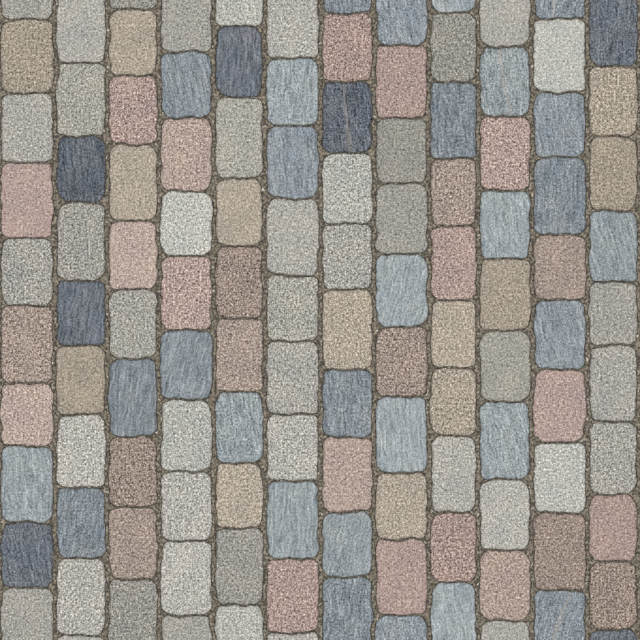
Write a Shadertoy shader that draws this texture.

```glsl
// Worn granite setts laid in upright columns with staggered, uneven joints.
// Jittered grid lines bound each stone, a rounded box with warped edges shapes
// it, and layered gradient noise supplies grain, streaks and sandy grit.

#define GRID vec2(12.0, 9.0)        // columns, stones per column
#define JITTER vec2(0.05, 0.08)     // wander of the joints, in cells
#define JOINT vec2(0.0029, 0.0014)  // half widths of the joints
#define CORNER 0.0115               // corner radius
#define TAPER 0.0016                // narrowing towards the stone ends
#define ROUGHNESS 0.0034            // raggedness of the outlines
#define GRAIN 0.27                  // contrast of the granite speckle
#define STREAK 0.12                 // contrast of the slate streaks

const vec3 STONES[12] = vec3[12](
    vec3(0.66, 0.65, 0.62), vec3(0.72, 0.72, 0.69), vec3(0.62, 0.61, 0.58),
    vec3(0.64, 0.63, 0.59), vec3(0.69, 0.68, 0.65), vec3(0.70, 0.63, 0.59),
    vec3(0.68, 0.60, 0.57), vec3(0.63, 0.57, 0.53), vec3(0.67, 0.63, 0.57),
    vec3(0.61, 0.64, 0.65), vec3(0.54, 0.57, 0.59), vec3(0.42, 0.44, 0.47));
const vec3 SOIL = vec3(0.33, 0.31, 0.28);
const vec3 SAND = vec3(0.64, 0.60, 0.53);
const vec3 VEIN = vec3(0.73, 0.68, 0.62);

vec2 hash2(vec2 p) {
    vec3 q = fract(p.xyx * vec3(0.1031, 0.1030, 0.0973));
    q += dot(q, q.yzx + 33.33);
    return fract((q.xx + q.yz) * q.zy);
}

float corner(vec2 cell, vec2 f, vec2 o) {
    return dot(hash2(cell + o) * 2.0 - 1.0, f - o);
}

// Gradient noise, roughly -1 to 1
float noise(vec2 p) {
    vec2 i = floor(p), f = p - i;
    vec2 w = f * f * f * (f * (f * 6.0 - 15.0) + 10.0);
    float low = mix(corner(i, f, vec2(0, 0)), corner(i, f, vec2(1, 0)), w.x);
    float high = mix(corner(i, f, vec2(0, 1)), corner(i, f, vec2(1, 1)), w.x);
    return 1.4 * mix(low, high, w.y);
}

// Position of jittered grid line i, wrapping after count lines
float line(float i, float count, float jitter, float seed) {
    return i + jitter * (2.0 * hash2(vec2(mod(i, count), seed)).x - 1.0);
}

// Lower and upper grid lines around u, and the cell index
vec3 span(float u, float count, float jitter, float seed) {
    float i = floor(u);
    i += step(line(i + 1.0, count, jitter, seed), u)
       - step(u, line(i, count, jitter, seed));
    return vec3(line(i, count, jitter, seed),
                line(i + 1.0, count, jitter, seed), mod(i, count));
}

float roundedBox(vec2 p, vec2 halfSize, float r) {
    vec2 q = abs(p) - halfSize + r;
    return length(max(q, 0.0)) + min(max(q.x, q.y), 0.0) - r;
}

// Surface of one stone; local is measured from its centre
vec3 stoneColor(vec2 p, vec2 local, vec2 id) {
    vec2 pick = hash2(id * 3.7 + 11.0), look = hash2(id * 5.3 + 47.0);
    int kind = int(pick.x * 11.6);
    float slate = kind > 8 ? 1.0 : 0.0;
    vec3 color = STONES[kind] + 0.06 * (pick.y - 0.5);

    // Fine speckle and broad mottling
    float speckle = noise(p * 340.0) + 0.6 * noise(p * 190.0 + 31.0);
    float mottle = noise(p * 27.0 + id * 9.0);
    color += GRAIN * mix(0.6, 1.0, look.x) * (1.0 - 0.35 * slate) * speckle;
    color += mottle * vec3(0.042, 0.032, 0.022);

    // Streaks along a leaning axis, and an occasional pale vein
    float lean = 0.6 * (look.y - 0.5);
    vec2 axis = vec2(local.x + lean * local.y, local.y);
    float streak = noise(axis * vec2(290.0, 45.0) + id * 7.0)
                 + 0.5 * noise(axis * vec2(130.0, 16.0) + id * 3.0);
    color += STREAK * mix(0.15, 1.0, slate) * streak;
    float vein = smoothstep(0.005, 0.0, abs(axis.x + 0.01 * mottle));
    return mix(color, VEIN, 0.35 * vein * step(0.93, look.x));
}

// Sandy soil with pebbles, dark beside the stones
vec3 jointColor(vec2 p, float d) {
    float grit = noise(p * 260.0 + 5.0) + 0.6 * noise(p * 120.0);
    vec3 color = mix(SOIL, SAND, clamp(0.42 + 0.85 * grit, 0.0, 1.0));
    color += 0.25 * smoothstep(0.45, 0.7, noise(p * 140.0 + 71.0));
    return color * mix(0.62, 1.0, smoothstep(0.0, 0.0026, d));
}

void mainImage(out vec4 fragColor, in vec2 fragCoord) {
    vec2 p = fragCoord / iResolution.y;
    float pixel = 1.0 / iResolution.y;

    // Ragged outlines come from warping the layout coordinates
    vec2 warp = vec2(noise(p * 38.0), noise(p * 38.0 + 57.0))
              + 0.5 * vec2(noise(p * 105.0 + 13.0), noise(p * 105.0 + 83.0));
    vec2 uv = (p + ROUGHNESS * warp) * GRID;

    // Find the column, then the stone within its shifted stack
    vec3 column = span(uv.x, GRID.x, JITTER.x, 3.0);
    uv.y += 0.5 * mod(column.z, 2.0) + 0.45 * hash2(vec2(column.z, 91.0)).x;
    vec3 row = span(uv.y, GRID.y, JITTER.y, column.z + 17.0);
    vec2 id = vec2(column.z, row.z);
    vec2 low = vec2(column.x, row.x), high = vec2(column.y, row.y);
    vec2 local = (uv - 0.5 * (low + high)) / GRID;
    vec2 halfSize = 0.5 * (high - low) / GRID - JOINT;

    // Tapered rounded block
    vec2 wear = hash2(id + 23.0);
    float bend = local.y / halfSize.y;
    halfSize.x -= TAPER * bend * bend + 0.001 * wear.x;
    float d = roundedBox(local, halfSize, CORNER * (0.7 + 0.6 * wear.y));

    // Worn rim, then blend stone over joint
    vec3 stone = stoneColor(p, local, id);
    stone *= mix(0.88, 1.0, smoothstep(0.0, 0.0035, -d));
    vec3 color = mix(stone, jointColor(p, d), smoothstep(-pixel, pixel, d));
    fragColor = vec4(clamp(color, 0.0, 1.0), 1.0);
}
```
